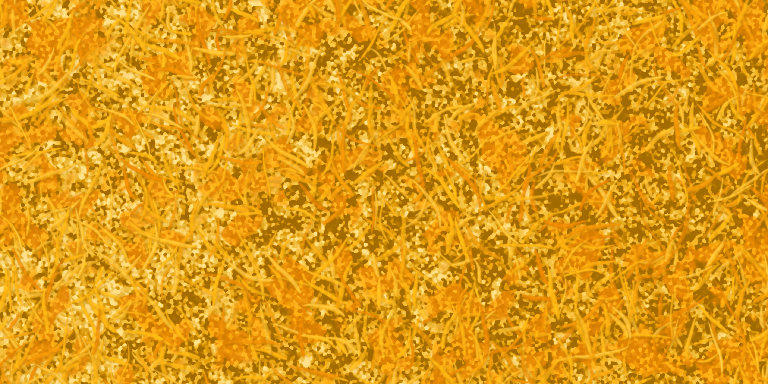
Give the GLSL for this texture, as a WebGL 2 fragment shader.

```glsl
#version 300 es
precision highp float;
// A golden bed of fine grains, paler to the left, with soft orange tufts,
// overlaid by layers of short curved fibres. Grains and tufts are smooth
// cellular noise; fibres are bent, tapered strokes scattered on jittered grids.

#define OLIVE  vec3(0.65, 0.43, 0.005)
#define AMBER  vec3(0.88, 0.61, 0.03)
#define ORANGE vec3(0.91, 0.53, 0.01)
#define GOLD   vec3(0.99, 0.71, 0.07)
#define SAND   vec3(0.93, 0.74, 0.25)
#define PALE   vec3(0.98, 0.85, 0.52)
#define GRAIN_SCALE  122.0
#define TUFT_SCALE   16.0
#define FIBRE_CELL   0.10
#define FIBRE_LAYERS 7
#define FIBRE_WIDTH  0.0066
#define FIBRE_SHARE  0.60

uniform vec2 u_resolution;
out vec4 fragColor;

vec3 hash3(vec2 p) {
  vec3 q = fract(p.xyx * vec3(0.1031, 0.1030, 0.0973));
  q += dot(q, q.yxz + 33.33);
  return fract((q.xxy + q.yzz) * q.zyx);
}

// Random tone per cell, blended smoothly across cell borders.
float cellTone(vec2 p) {
  vec2 cell = floor(p);
  float total = 0.0, weights = 0.0001;
  for (int j = -1; j <= 1; j++)
  for (int i = -1; i <= 1; i++) {
    vec2 id = cell + vec2(i, j);
    vec3 h = hash3(id + 71.0);
    vec2 d = p - id - h.xy;
    float w = exp(-8.0 * dot(d, d));
    total += w * h.z;
    weights += w;
  }
  return total / weights;
}

// Broad uneven drift from layered sines, about -1 to 1.
float drift(vec2 p) {
  return 0.5 * sin(5.3 * p.x + 1.7 * sin(4.1 * p.y + 1.0))
       + 0.5 * sin(7.9 * p.y - 3.1 * p.x + 1.3 * sin(6.7 * p.x));
}

vec3 ground(vec2 p, float fine, float coarse) {
  float tone = 0.56 * fine + 0.36 * coarse + 0.04 + 0.05 * drift(p) + 0.09 * (1.0 - p.x);
  vec3 col = mix(OLIVE, AMBER, smoothstep(0.32, 0.51, tone));
  col = mix(col, SAND, smoothstep(0.48, 0.62, tone));
  return mix(col, PALE, smoothstep(0.64, 0.80, tone));
}

vec3 addTufts(vec3 col, vec2 p, float fine, float coarse) {
  vec2 warp = 0.25 * vec2(sin(31.0 * p.y + 3.0 * p.x), sin(27.0 * p.x - 5.0 * p.y));
  float t = cellTone(p * TUFT_SCALE + warp) + 0.45 * (coarse - 0.5) + 0.2 * (fine - 0.5);
  vec3 tuft = mix(ORANGE, GOLD, 0.7 * smoothstep(0.45, 0.85, fine));
  return mix(col, tuft, 0.88 * smoothstep(0.54, 0.76, t));
}

// One fibre centred at the origin of q, with its shadow and lit ridge.
vec3 addFibre(vec3 col, vec2 q, float angle, vec3 shape, vec3 look) {
  float c = cos(angle), s = sin(angle);
  q = vec2(c * q.x + s * q.y, c * q.y - s * q.x);
  float halfLength = FIBRE_CELL * mix(0.28, 0.80, shape.x);
  float t = q.x / halfLength;
  float bend = 0.5 * (shape.y - 0.5);
  q.y += halfLength * (bend * (t * t - 0.4) + 0.03 * sin(4.0 * t + 6.0 * look.y));
  float width = FIBRE_WIDTH * mix(0.40, 1.0, shape.z);
  width *= (1.0 - 0.3 * t) * sqrt(max(1.0 - t * t, 0.02));
  float ends = 1.0 - smoothstep(0.85, 1.0, abs(t));
  float soft = max(0.0024, 0.6 / u_resolution.y);
  float light = 0.6 * s + 0.8 * c;

  // Shadows sink towards olive, so that overlaps never turn black.
  float shadow = 1.0 - smoothstep(-0.002, 0.006, abs(q.y + 0.005 * light) - width);
  col = mix(col, OLIVE, 0.17 * shadow * ends);

  float across = q.y / max(width, 0.001) - 0.35 * light;
  float ridge = exp(-2.0 * across * across);
  vec3 fibre = mix(ORANGE, GOLD, smoothstep(0.0, 0.50, look.x));
  fibre *= 0.96 + 0.07 * ridge;
  fibre = mix(fibre, PALE, 0.5 * ridge * smoothstep(0.55, 1.0, look.x));
  float cover = (1.0 - smoothstep(-soft, soft, abs(q.y) - width)) * ends;
  return mix(col, fibre, cover * mix(0.70, 1.0, look.z));
}

vec3 addFibres(vec3 col, vec2 p) {
  for (int layer = 0; layer < FIBRE_LAYERS; layer++) {
    vec2 shift = vec2(0.37, 0.61) * float(layer);
    vec2 g = p / FIBRE_CELL + shift;
    for (int j = -1; j <= 1; j++)
    for (int i = -1; i <= 1; i++) {
      vec2 id = floor(g) + vec2(i, j);
      vec2 key = id + 43.0 * float(layer) + 19.0;
      vec3 place = hash3(key), shape = hash3(key + 131.7), look = hash3(key + 277.3);
      vec2 centre = (id + place.xy - shift) * FIBRE_CELL;
      if (fract(place.z * 17.0) > FIBRE_SHARE + 0.2 * drift(centre)) continue;
      // Fibres lean one way left of the middle and the other way to the right.
      float angle = 1.57 + 0.5 * sin(3.7 * (centre.x - 0.22)) + 2.4 * (place.z - 0.5);
      col = addFibre(col, p - centre, angle, shape, look);
    }
  }
  return col;
}

void main() {
  vec2 p = gl_FragCoord.xy / u_resolution.y;
  float fine = cellTone(p * GRAIN_SCALE);
  float coarse = cellTone(p * GRAIN_SCALE * 0.3 + 9.0);
  vec3 col = ground(p, fine, coarse);
  col = addTufts(col, p, fine, coarse);
  col = addFibres(col, p);
  col *= 0.96 + 0.09 * fine;
  fragColor = vec4(clamp(col, 0.0, 1.0), 1.0);
}
```
